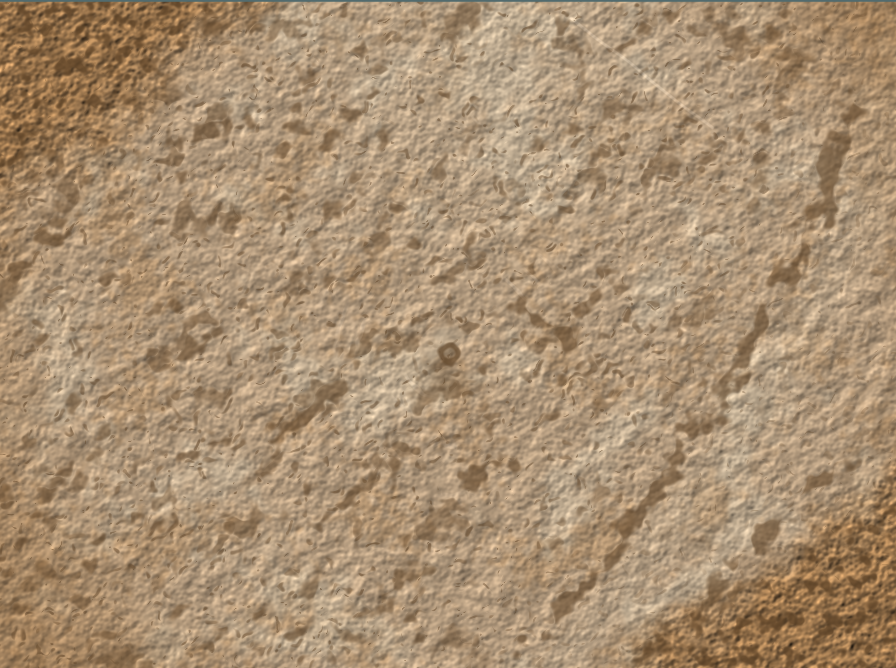
This texture is drawn by a Shadertoy shader. Its source:

```glsl
// Dusty abraded ground: a pale pitted disc with rusty grit in the corners,
// broken shadowed ledges running diagonally and a small ringed bore hole.
// Built from gradient noise relief, hashed pits and distances to segments.
#define BASE   vec3(0.69, 0.595, 0.485)
#define PALE   vec3(0.745, 0.675, 0.575)
#define TAN    vec3(0.655, 0.535, 0.40)
#define RUST   vec3(0.585, 0.44, 0.285)
#define SHADOW vec3(0.37, 0.265, 0.155)
#define LIGHT  vec2(-0.6, 0.8)
#define RELIEF 0.16
#define PIT_CELLS 24.0
#define BORE   vec2(0.671, 0.470)

vec2 hash22(vec2 p) {
    vec3 q = fract(p.xyx * vec3(0.1031, 0.1030, 0.0973));
    q += dot(q, q.yzx + 33.33);
    return fract((q.xx + q.yz) * q.zy);
}
float corner(vec2 cell, vec2 f, vec2 o) {
    return dot(hash22(cell + o) * 2.0 - 1.0, f - o);
}
float noise(vec2 p) {
    vec2 i = floor(p), f = p - i, u = f * f * f * (f * (f * 6.0 - 15.0) + 10.0);
    return mix(mix(corner(i, f, vec2(0, 0)), corner(i, f, vec2(1, 0)), u.x),
               mix(corner(i, f, vec2(0, 1)), corner(i, f, vec2(1, 1)), u.x), u.y);
}
float segment(vec2 p, vec2 a, vec2 b) {
    vec2 d = b - a;
    return length(p - a - d * clamp(dot(p - a, d) / dot(d, d), 0.0, 1.0));
}
// Each octave is turned to hide the noise lattice; grit boosts the fine end.
float height(vec2 p, float grit) {
    float h = 0.0, f = 18.0;
    for (int i = 0; i < 4; i++) {
        p = mat2(0.8, 0.6, -0.6, 0.8) * p;
        h += (0.38 + (0.16 + 0.3 * grit) * float(i)) * noise(p * f + float(i) * 19.0) / f;
        f *= 1.95;
    }
    return h;
}
// Signed offset from the long curved ledge on the right.
float ledgeOffset(vec2 p) {
    float t = p.y - 0.05;
    return (p.x - 0.81 - t * (0.863 - 0.349 * t)) * 0.79;
}
float pits(vec2 p, float cells) {
    vec2 g = p * cells, base = floor(g);
    float v = 0.0;
    for (int k = 0; k < 9; k++) {
        vec2 id = base + vec2(k % 3 - 1, k / 3 - 1);
        vec2 d = g - id - hash22(id), s = hash22(id + 71.0);
        d = vec2(0.8 * d.x + 0.6 * d.y, 0.8 * d.y - 0.6 * d.x) * vec2(0.8, 1.25);
        float r = mix(0.12, 0.44, s.x * s.x);
        float keep = smoothstep(0.3, 0.55, s.y + 0.9 * noise(id / cells * 6.0));
        v = max(v, keep * (1.0 - smoothstep(r * 0.3, r, length(d))));
    }
    return v;
}
// Shadow cover from crumbled ledges, streaky clumps and scattered pits.
float cover(vec2 p, float grit) {
    const vec4 ledges[11] = vec4[11](vec4(0.95, 0.0, 1.263, 0.32), vec4(0.383, 0.834, 0.26, 0.78),
        vec4(0.105, 0.66, 0.0, 0.573), vec4(0.33, 0.50, 0.24, 0.45), vec4(0.514, 0.425, 0.41, 0.34),
        vec4(0.61, 0.33, 0.488, 0.233), vec4(0.906, 0.59, 0.854, 0.495), vec4(0.854, 0.495, 0.77, 0.54),
        vec4(0.34, 0.347, 0.28, 0.32), vec4(0.63, 0.146, 0.575, 0.11), vec4(0.76, 0.31, 0.70, 0.28));
    vec2 w = p + 0.022 * vec2(noise(p * 25.0), noise(p * 25.0 + 40.0))
               + 0.014 * vec2(noise(p * 62.0), noise(p * 62.0 + 9.0));
    float d = 1.0, side = ledgeOffset(w), crumble = noise(p * 23.0 + 5.0) + 0.6 * noise(p * 55.0);
    for (int i = 0; i < 11; i++) d = min(d, segment(w, ledges[i].xy, ledges[i].zw));
    float arc = length(vec2(side, max(abs(p.y - 0.455) - 0.405, 0.0)));
    d = min(d - 0.005, arc - 0.008) - 0.045 * crumble;
    float v = 0.85 * (1.0 - smoothstep(-0.008, 0.007, d)) * smoothstep(0.05, 0.02, d + 0.045 * crumble);
    float inside = (1.0 - 0.7 * smoothstep(-0.12, 0.02, side)) * (1.0 - 0.7 * grit);
    vec2 q = vec2(0.77 * w.x + 0.64 * w.y, 0.77 * w.y - 0.64 * w.x);
    float streak = noise(q * vec2(10.0, 22.0)) + 0.6 * noise(w * 45.0);
    v = max(v, inside * 0.65 * smoothstep(0.2, 0.48, streak));
    v = max(v, inside * 0.8 * pits(w, PIT_CELLS));
    return max(v, (0.3 + 0.35 * inside) * pits(w + 3.7, PIT_CELLS * 2.1));
}
void mainImage(out vec4 fragColor, in vec2 fragCoord) {
    vec2 p = fragCoord / iResolution.y;
    p.x *= 1.338 * iResolution.y / iResolution.x;
    // Rusty corners around the pale disc
    float wobble = 0.07 * noise(p * 9.0) + 0.04 * noise(p * 31.0);
    float topLeft = dot(p - vec2(0.40, 1.0), vec2(-0.66, 0.753)) + wobble;
    float lowRight = dot(p - vec2(0.94, 0.0), vec2(0.602, -0.80)) + wobble;
    float grit = max(smoothstep(-0.05, 0.08, topLeft), smoothstep(-0.05, 0.06, lowRight));
    float rim = smoothstep(0.82, 1.25, length((p - vec2(0.70, 0.5)) / vec2(0.68, 0.62)) + wobble);
    // Ground colours
    vec2 g = p - vec2(0.75, 0.88);
    float patches = noise(p * 6.0 + 2.0) + 0.6 * noise(p * 15.0) + 0.5 * noise(p * 40.0);
    float band = exp(-pow((ledgeOffset(p) - 0.05) / 0.035, 2.0));
    vec3 col = mix(BASE, TAN, 0.75 * smoothstep(0.0, 0.4, noise(p * 8.0 + 30.0) + 0.6 * noise(p * 60.0)));
    float pale = 0.75 * smoothstep(0.0, 0.5, patches) + 0.4 * exp(-14.0 * dot(g, g)) + 0.35 * band;
    col = mix(mix(col, PALE, min(pale, 0.9)), RUST, max(0.95 * grit, 0.6 * rim));
    // Relief, shadows and lit far walls
    float e = 0.0025, slope = (height(p, grit) - height(p + LIGHT * e, grit)) / e;
    float dark = cover(p, grit), lit = max(cover(p + LIGHT * 0.009, grit) - dark, 0.0);
    col = mix(col * (1.0 + RELIEF * slope + 0.09 * lit), SHADOW, 0.68 * dark);
    float clods = noise(p * 36.0) + 0.7 * noise(p.yx * 83.0 + 7.0);
    col = mix(col, SHADOW, 0.8 * grit * smoothstep(0.0, 0.4, clods));
    // Bore hole, pale collar, soft shadow and faint scored arcs
    vec2 b = p - BORE, s = b + vec2(0.004, 0.04);
    float r = length(b) + 0.006 * noise(p * 60.0), broken = smoothstep(-0.15, 0.15, noise(p * 38.0));
    float upperLeft = smoothstep(-0.3, 0.7, dot(b, LIGHT) / max(r, 0.001));
    col = mix(col, SHADOW, 0.4 * exp(-dot(s, s) * 1300.0));
    col = mix(col, PALE, 0.4 * upperLeft * (1.0 - smoothstep(0.03, 0.05, r)));
    col = mix(col, SHADOW, 0.4 * broken * upperLeft * (1.0 - smoothstep(0.001, 0.005, abs(r - 0.052))));
    col = mix(col, SHADOW, 0.3 * (1.0 - smoothstep(0.01, 0.018, r)));
    col = mix(col, SHADOW, 0.6 * (1.0 - smoothstep(0.002, 0.007, abs(r - 0.012))));
    float arcs = smoothstep(0.75, 1.0, sin(r * 190.0 + 3.0 * noise(p * 7.0))) * smoothstep(0.05, 0.3, noise(p * 13.0));
    col += 0.08 * arcs * smoothstep(0.3, 0.1, r) * smoothstep(0.05, 0.07, r);
    // Long scratch and thin cool top edge
    float scratch = segment(p + 0.004 * noise(p * 12.0), vec2(0.854, 0.974), vec2(1.063, 0.808));
    col += 0.08 * (1.0 - smoothstep(0.0008, 0.0035, scratch));
    col = mix(col, vec3(0.32, 0.42, 0.43), smoothstep(0.996, 0.9985, p.y));
    fragColor = vec4(clamp(col, 0.0, 1.0), 1.0);
}
```
